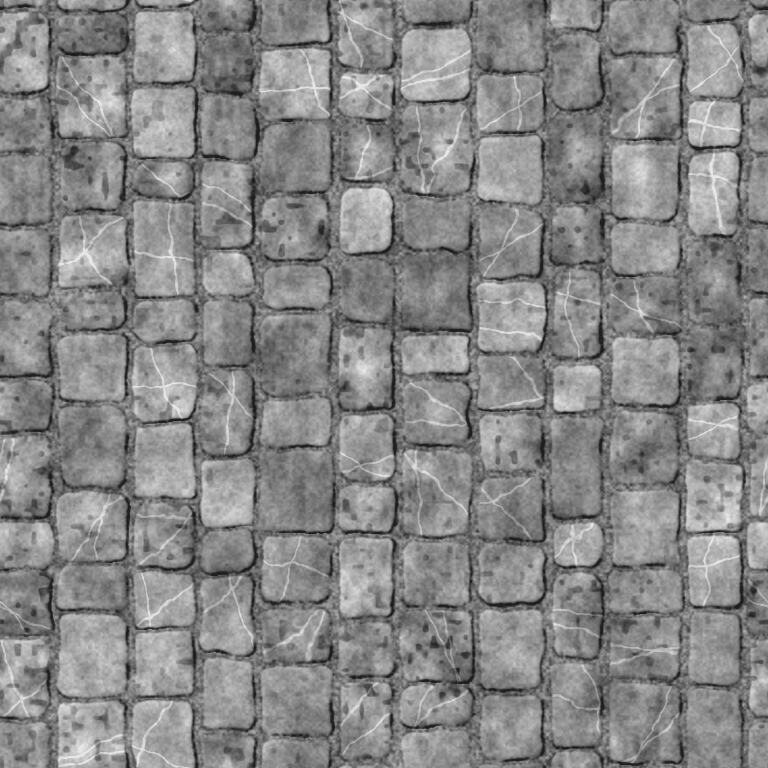
A Shadertoy shader for this texture:

```glsl
#define COLUMNS 11.0
#define COLUMN_SHIFT 0.24
#define MIN_ROWS 10.0
#define COLUMN_JITTER 0.22
#define ROW_JITTER 0.45
#define JOINT_HALF vec2(0.0052, 0.0034)
#define EDGE_WOBBLE 0.012
#define STONE_TONE 0.605
#define JOINT_TONE 0.47
#define TONE_SPREAD 0.17
#define VEIN_CHANCE 0.3
#define WORN_CHANCE 0.12

float hash(vec2 p) {
    vec3 q = fract((p.xyx + 0.7) * 0.1031);
    q += dot(q, q.yzx + 33.33);
    return fract((q.x + q.y) * q.z);
}

// Value noise that wraps over the unit canvas
float noise(vec2 uv, vec2 freq) {
    vec2 p = uv * freq, i = floor(p), f = p - i;
    f = f * f * (3.0 - 2.0 * f);
    vec2 a = mod(i, freq), b = mod(i + 1.0, freq);
    return mix(mix(hash(a), hash(vec2(b.x, a.y)), f.x),
               mix(hash(vec2(a.x, b.y)), hash(b), f.x), f.y);
}

float fbm(vec2 uv, vec2 freq) {
    float sum = 0.0, amp = 0.5;
    for (int i = 0; i < 4; i++) {
        sum += amp * noise(uv, freq);
        uv += 0.37;
        freq *= 2.0;
        amp *= 0.55;
    }
    return sum / 1.01;
}

float edgeAt(float k, float count, float seed, float jitter) {
    return k + jitter * (hash(vec2(mod(k, count), seed)) - 0.5);
}

// Lower edge, upper edge and wrapped index of the uneven cell around u
vec3 findCell(float u, float count, float seed, float jitter) {
    float k = floor(u);
    if (u < edgeAt(k, count, seed, jitter)) k -= 1.0;
    else if (u >= edgeAt(k + 1.0, count, seed, jitter)) k += 1.0;
    return vec3(edgeAt(k, count, seed, jitter),
                edgeAt(k + 1.0, count, seed, jitter), mod(k, count));
}

float roundedBox(vec2 p, vec2 halfSize, float radius) {
    vec2 q = abs(p) - halfSize + radius;
    return length(max(q, 0.0)) + min(max(q.x, q.y), 0.0) - radius;
}

float stoneHash(vec2 id, float seed) {
    return hash(id + seed * vec2(17.0, 31.0));
}

// Thin pale mineral lines crossing a stone
float veins(vec2 p, vec2 id, float wobble) {
    float sum = 0.0;
    for (float i = 0.0; i < 2.0; i++) {
        float angle = 6.2832 * stoneHash(id, 20.0 + i);
        float offset = 0.05 * (stoneHash(id, 24.0 + i) - 0.5);
        float dist = dot(p, vec2(cos(angle), sin(angle))) + offset + 0.03 * wobble;
        sum += 1.0 - smoothstep(0.0006, 0.0024, abs(dist));
    }
    return min(sum, 1.0) * step(stoneHash(id, 7.0), VEIN_CHANCE);
}

void mainImage(out vec4 fragColor, in vec2 fragCoord) {
    vec2 uv = fragCoord / iResolution.xy;
    float pixel = 1.0 / iResolution.y;

    // Columns of stones, each with its own rows
    vec2 p = uv + EDGE_WOBBLE * (vec2(fbm(uv, vec2(24.0)), fbm(uv + 0.43, vec2(24.0))) - 0.5);
    float u = p.x * COLUMNS + COLUMN_SHIFT;
    vec3 column = findCell(u, COLUMNS, 5.0, COLUMN_JITTER);
    float rows = MIN_ROWS + step(0.5, hash(vec2(column.z, 61.0)));
    float v = p.y * rows + hash(vec2(column.z, 83.0));
    vec3 row = findCell(v, rows, 100.0 + column.z, ROW_JITTER);
    vec2 id = vec2(column.z, row.z), scale = vec2(COLUMNS, rows);
    vec2 local = (vec2(u, v) - 0.5 * vec2(column.x + column.y, row.x + row.y)) / scale;
    vec2 halfSize = 0.5 * vec2(column.y - column.x, row.y - row.x) / scale
                  - JOINT_HALF * (0.6 + 0.8 * stoneHash(id, 1.0));
    float d = roundedBox(local, halfSize, mix(0.007, 0.018, stoneHash(id, 2.0)));

    // Shared surface noise
    float mottle = fbm(uv, vec2(36.0)) - 0.5;
    float patches = fbm(uv + 0.21, vec2(16.0)) - 0.5;
    float grain = 0.6 * noise(uv, vec2(230.0)) + 0.4 * noise(uv + 0.13, vec2(370.0)) - 0.5;
    float streaks = noise(uv, vec2(130.0, 22.0)) - 0.5;

    // Stone face with its own tone, roughness and pits
    float rough = stoneHash(id, 3.0);
    float stone = STONE_TONE + TONE_SPREAD * (stoneHash(id, 4.0) - 0.5);
    stone += mottle * mix(0.28, 0.55, rough) + 0.18 * patches + 0.17 * grain;
    stone += 0.14 * streaks * stoneHash(id, 5.0);
    float pits = smoothstep(0.68, 0.9, noise(uv + 0.31, vec2(96.0)));
    stone -= 0.24 * rough * pits;
    stone += 0.17 * veins(local, id, patches);

    // Some stones are dark and rubbed pale in the middle
    float worn = step(stoneHash(id, 6.0), WORN_CHANCE);
    vec2 middle = local / halfSize;
    stone += worn * (0.17 * exp(-5.0 * dot(middle, middle)) - 0.08);

    // Bevel lit from the upper left
    vec2 side = middle * middle * middle;
    float shade = clamp(side.x - side.y, -1.0, 1.0);
    stone -= 0.08 * shade * smoothstep(-0.009, 0.0, d);

    // Gritty joint and broken dark crack along the rim
    float joint = JOINT_TONE + 0.42 * grain + 0.25 * mottle;
    float tone = mix(joint, stone, 1.0 - smoothstep(-0.0015 - pixel, pixel, d));
    float crackWidth = 0.0018 + 0.5 * pixel;
    float crack = exp(-pow((d - 0.0008) / crackWidth, 2.0));
    float broken = smoothstep(0.25, 0.75, noise(uv + 0.17, vec2(44.0)));
    tone -= crack * (0.05 + 0.17 * broken) * (1.0 + 0.7 * shade);

    fragColor = vec4(vec3(clamp(tone, 0.12, 0.9)), 1.0);
}
```
